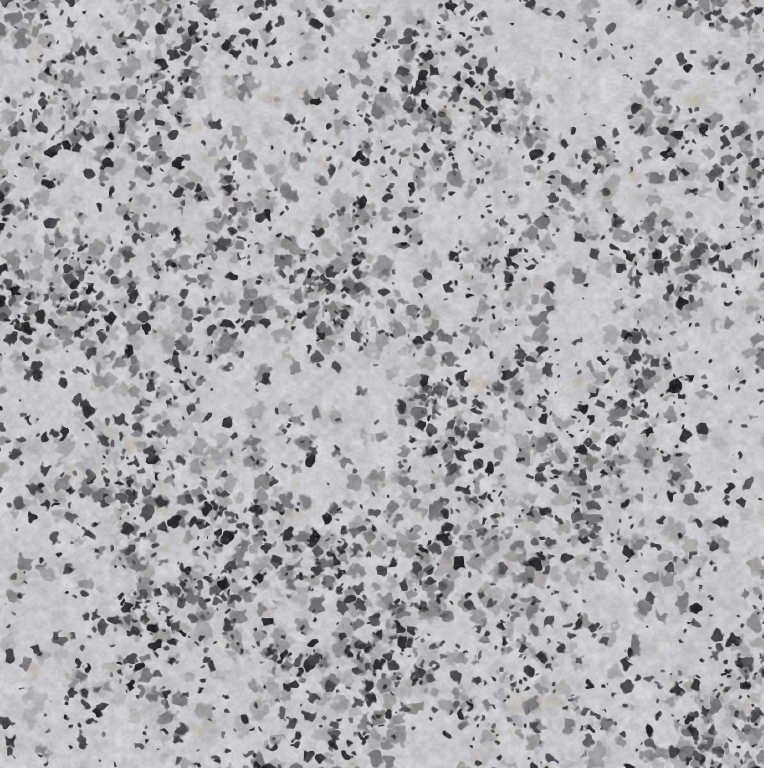
A WebGL 2 fragment shader for this texture:

```glsl
#version 300 es
precision highp float;
// Speckled granite: pale ground with clustered grey grains, black mica and fine specks.

uniform vec2 u_resolution;
out vec4 fragColor;

float hash(vec2 p) {
    return fract(sin(dot(p, vec2(127.1, 311.7))) * 43758.5453);
}

float valueNoise(vec2 p) {
    vec2 cell = floor(p), f = fract(p);
    f = f * f * (3.0 - 2.0 * f);
    float low = mix(hash(cell), hash(cell + vec2(1, 0)), f.x);
    float high = mix(hash(cell + vec2(0, 1)), hash(cell + vec2(1, 1)), f.x);
    return mix(low, high, f.y);
}

float fbm(vec2 p) {
    float sum = 0.0, amplitude = 0.54;
    for (int i = 0; i < 3; i++) {
        sum += amplitude * valueNoise(p);
        p = mat2(1.6, 1.2, -1.2, 1.6) * p + 7.3;
        amplitude *= 0.52;
    }
    return sum;
}

// How crowded the minerals are around a point, 0 to 1
float crowding(vec2 p, float seed) {
    float shared = fbm(p * 11.0 + 3.7);
    float own = fbm(p * 19.0 + seed * 5.1);
    return smoothstep(0.38, 0.62, mix(shared, own, 0.5));
}

// Paints one layer of irregular grains; chance = (anywhere, added in clusters)
void scatterGrains(inout vec3 color, vec2 p, float cells, vec2 chance,
                   vec2 radii, vec2 shades, float softness, float seed) {
    vec2 wobble = vec2(valueNoise(p * 150.0 + seed), valueNoise(p * 150.0 + seed + 40.0)) - 0.5;
    vec2 q = p * cells + wobble * 0.55;
    float edge = max(softness, 0.7 / u_resolution.y) * cells;
    for (int y = -1; y <= 1; y++) {
        for (int x = -1; x <= 1; x++) {
            vec2 cell = floor(q) + vec2(x, y);
            vec2 id = cell + seed * 17.0;
            vec2 center = cell + vec2(hash(id + 0.3), hash(id + 0.7));
            float density = chance.x + chance.y * crowding(center / cells, seed);
            if (hash(id + 1.9) > density) continue;

            // Turned, slightly stretched blob between round and blocky
            float angle = 6.283 * hash(id + 2.4);
            vec2 axis = vec2(cos(angle), sin(angle));
            vec2 d = q - center;
            d = abs(vec2(dot(d, axis), dot(d, vec2(-axis.y, axis.x)) * 1.3));
            float dist = mix(length(d), max(d.x, d.y), 0.45);
            float radius = mix(radii.x, radii.y, hash(id + 3.1));
            float mask = 1.0 - smoothstep(-edge, edge, dist - radius);

            float shade = mix(shades.x, shades.y, hash(id + 4.6));
            float warmth = smoothstep(0.6, 1.0, hash(id + 5.2)) * shade;
            vec3 grain = vec3(shade, shade, shade + 0.018) + warmth * vec3(0.02, 0.0, -0.03);
            color = mix(color, grain, mask * 0.93);
        }
    }
}

void main() {
    vec2 p = gl_FragCoord.xy / u_resolution.y;

    // Milky feldspar ground
    float cloud = fbm(p * 38.0 + 21.0) - 0.5;
    vec3 color = vec3(0.782, 0.785, 0.802) + 0.09 * cloud;

    // Faint cream stains
    float stain = smoothstep(0.68, 0.82, fbm(p * 24.0 + 63.0));
    color = mix(color, vec3(0.74, 0.71, 0.66), stain * 0.6);

    // Pale quartz, grey quartz, black mica, then fine specks
    scatterGrains(color, p, 42.0, vec2(0.10, 0.45), vec2(0.25, 0.55), vec2(0.62, 0.73), 0.0035, 1.0);
    scatterGrains(color, p, 52.0, vec2(0.03, 0.65), vec2(0.25, 0.58), vec2(0.42, 0.66), 0.0026, 2.0);
    scatterGrains(color, p, 66.0, vec2(0.02, 0.42), vec2(0.25, 0.54), vec2(0.10, 0.36), 0.0018, 3.0);
    scatterGrains(color, p, 112.0, vec2(0.05, 0.20), vec2(0.18, 0.40), vec2(0.12, 0.42), 0.0015, 4.0);

    // Crystal mottling and surface grit
    color += 0.07 * (valueNoise(p * 130.0 + 9.0) - 0.5);
    color += 0.05 * (valueNoise(p * 300.0 + 5.0) - 0.5);

    fragColor = vec4(clamp(color, 0.0, 1.0), 1.0);
}
```
